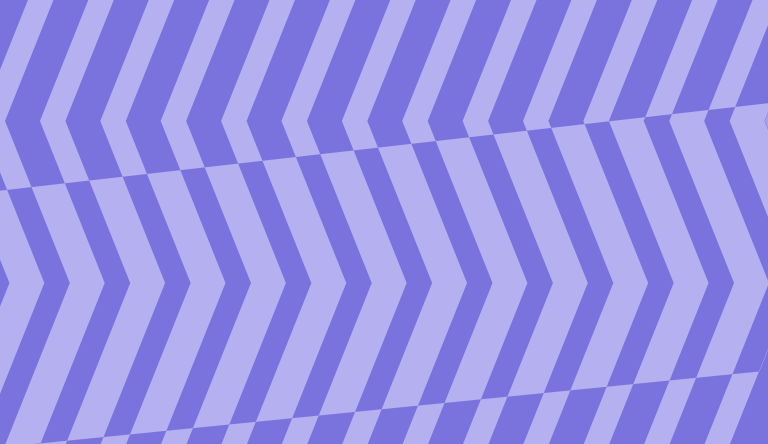
A WebGL 2 fragment shader for this pattern:

```glsl
#version 300 es
precision highp float;
// Zigzag stripes in two violets, about 12.7 across, bent at evenly spaced rows.
// Two slanted cuts swap the colours, so wide and narrow stripes trade places.
// Lengths are in canvas heights; coverage is signed, so a swap is a product.

#define PERIOD 0.1360      // stripe repeat across
#define WIDE 0.0786        // width of the wider stripe
#define OFFSET 0.0113      // left edge of a wide stripe at a left bend
#define SLANT 0.4          // sideways run per unit of height
#define BEND_Y 0.7275      // height of a left bend
#define BEND_STEP 0.3649   // height between bends
#define UPPER_CUT vec2(0.1139, 0.5705)  // slope, height at left
#define LOWER_CUT vec2(0.1000, -0.0077)
#define LAST_STRIPE 1.644  // start of the closing stripe at the right
#define FAINT 0.25         // strength of the sliver past the closing stripe

uniform vec2 u_resolution;
out vec4 fragColor;

const vec3 VIOLET = vec3(0.48, 0.45, 0.87);
const vec3 LAVENDER = vec3(0.71, 0.69, 0.94);

// Smooth sign of a distance: -1 outside, +1 inside, one pixel wide
float side(float distance) {
    return clamp(2.0 * distance * u_resolution.y, -1.0, 1.0);
}

// Distance above a slanted line given as slope and height
float above(vec2 p, vec2 line) {
    return (p.y - line.x * p.x - line.y) * inversesqrt(1.0 + line.x * line.x);
}

// Horizontal position with the zigzag straightened out
float straighten(vec2 p) {
    float rise = abs(mod(p.y - BEND_Y + BEND_STEP, 2.0 * BEND_STEP) - BEND_STEP);
    return p.x - SLANT * rise;
}

void main() {
    vec2 p = gl_FragCoord.xy / u_resolution.y;
    float x = straighten(p);
    float across = inversesqrt(1.0 + SLANT * SLANT);

    // Wide stripes, measured from the nearest stripe centre
    float fromCentre = abs(mod(x - OFFSET - 0.5 * WIDE + 0.5 * PERIOD, PERIOD) - 0.5 * PERIOD);
    float stripe = side((0.5 * WIDE - fromCentre) * across);

    // Each cut swaps the two colours below it
    float ink = stripe * side(above(p, UPPER_CUT)) * side(above(p, LOWER_CUT));
    float violet = 0.5 + 0.5 * ink;

    // The closing stripe fills the lower right corner and fades higher up
    float closing = 0.5 + 0.5 * side((x - LAST_STRIPE) * across);
    float beyond = 0.5 + 0.5 * side((x - LAST_STRIPE - WIDE) * across);
    float lower = step(p.y, BEND_Y - BEND_STEP);
    float middle = (1.0 - lower) * (0.5 - 0.5 * side(above(p, UPPER_CUT)));
    violet = mix(violet, 1.0, closing * lower);
    violet = mix(violet, FAINT, beyond * middle);

    fragColor = vec4(mix(LAVENDER, VIOLET, violet), 1.0);
}
```
